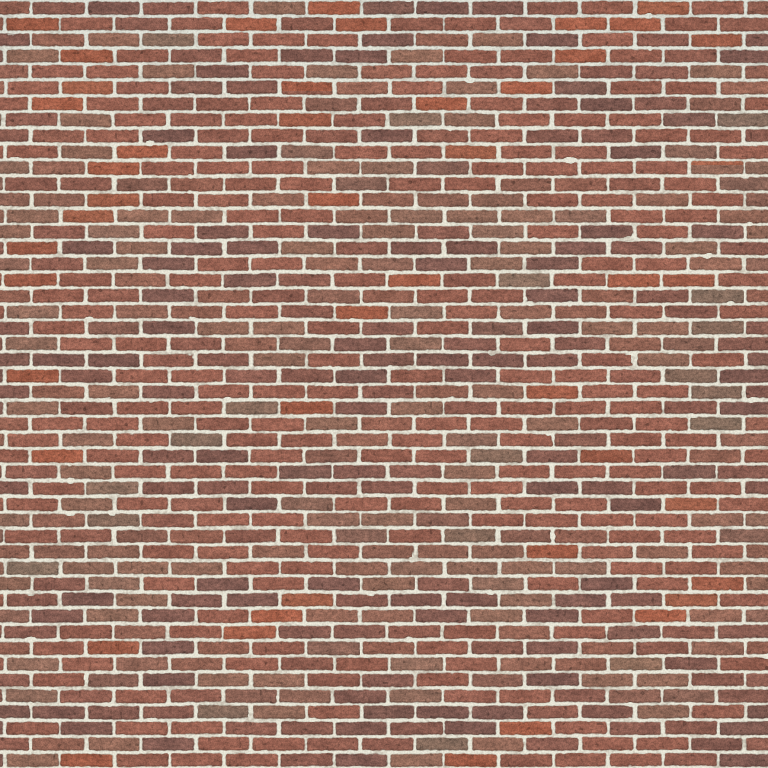
This texture is drawn by a WebGL 1 fragment shader. Its source:

```glsl
precision highp float;
// Running-bond brick wall: 14 bricks across, 48 courses, half a brick of shift per course.
// Each brick is a rounded box with a rough edge, its own tint and grain, set in pale mortar.
// Tints recur in blocks of 7 by 22 bricks, with extra variation towards the top.
uniform vec2 u_resolution;

float hash(vec2 p) {
  return fract(sin(dot(p, vec2(127.1, 311.7))) * 43758.55);
}

vec2 gradientAt(vec2 cell) {
  float angle = 6.28318 * hash(cell);
  return vec2(cos(angle), sin(angle));
}

// Gradient noise, roughly -0.7 to 0.7
float noise(vec2 p) {
  vec2 i = floor(p), f = fract(p);
  vec2 u = f * f * f * (f * (f * 6.0 - 15.0) + 10.0);
  vec2 e = vec2(1.0, 0.0);
  float a = dot(gradientAt(i), f);
  float b = dot(gradientAt(i + e.xy), f - e.xy);
  float c = dot(gradientAt(i + e.yx), f - e.yx);
  float d = dot(gradientAt(i + e.xx), f - e.xx);
  return mix(mix(a, b, u.x), mix(c, d, u.x), u.y);
}

float roundedBox(vec2 p, vec2 halfSize, float radius) {
  vec2 q = abs(p) - halfSize + radius;
  return length(max(q, 0.0)) + min(max(q.x, q.y), 0.0) - radius;
}

vec3 brickColor(vec2 id, vec2 wall, float height) {
  vec2 block = mod(id, vec2(7.0, 22.0));
  float topZone = smoothstep(0.72, 0.95, height);
  float tone = mix(hash(block + 3.7), hash(id + 61.3), 0.25 + 0.4 * topZone);
  vec3 color = mix(vec3(0.49, 0.35, 0.315), vec3(0.58, 0.375, 0.315), smoothstep(0.15, 0.6, tone));
  color = mix(color, vec3(0.56, 0.425, 0.36), 0.8 * smoothstep(0.55, 0.95, hash(block + 17.9)));

  // Rare fired-orange and grey-buff bricks
  float orange = step(0.93 - 0.13 * topZone, hash(id + 29.1));
  color = mix(color, vec3(0.66, 0.37, 0.27), 0.65 * orange);
  color = mix(color, vec3(0.51, 0.44, 0.38), 0.7 * step(0.96, hash(id + 83.5)));

  // Mottling, sandy grain and dark pits
  color += vec3(0.09, 0.065, 0.055) * noise(wall * vec2(0.9, 1.8) + 40.0);
  color *= 1.0 + 0.2 * noise(wall * vec2(4.0, 5.5)) + 0.16 * noise(wall * 11.0 + 9.0);
  color *= 1.0 - 0.22 * smoothstep(0.3, 0.55, noise(wall * 3.1 + 70.0));
  return color * (0.97 + 0.08 * hash(block + 5.3));
}

vec3 mortarColor(vec2 wall, float gap, float height) {
  float patches = noise(wall * vec2(0.7, 1.1) + 15.0) + 0.6 * noise(wall * 4.5 + 31.0);
  vec3 color = mix(vec3(0.91, 0.90, 0.84), vec3(0.78, 0.75, 0.69), smoothstep(0.0, 0.75, patches));
  color = mix(color, vec3(0.80, 0.84, 0.83), 0.35 * smoothstep(0.75, 1.0, height));
  color *= 1.0 + 0.09 * noise(wall * 9.0 + 52.0);
  return color * mix(0.88, 1.0, smoothstep(0.0, 0.09, gap));
}

void main() {
  vec2 uv = gl_FragCoord.xy / u_resolution;
  // One wall unit is the height of a course; a brick pitch is 24/7 units
  vec2 wall = uv * vec2(48.0);
  float pitch = 24.0 / 7.0;
  float pixel = 48.0 / u_resolution.y;

  // Courses waver slightly, and their joints drift sideways
  float y = wall.y + 0.06 * noise(wall * vec2(0.2, 0.15));
  float row = floor(y);
  float drift = 0.035 * (hash(vec2(mod(row, 22.0), 8.0)) - 0.5);
  float x = uv.x * 14.0 - mix(0.08, 0.57, mod(row, 2.0)) - drift;
  vec2 id = vec2(mod(floor(x), 14.0), row);
  vec2 p = vec2((fract(x) - 0.5) * pitch, fract(y) - 0.5);

  // Uneven placement, tilt and size of each brick
  vec2 block = mod(id, vec2(7.0, 22.0));
  p -= vec2(0.09, 0.05) * (vec2(hash(block + 11.0), hash(block + 23.0)) - 0.5);
  p.y -= 0.025 * p.x * (hash(block + 37.0) - 0.5);
  vec2 halfSize = vec2(1.605, 0.393);
  halfSize += vec2(0.06, 0.03) * (vec2(hash(block + 47.0), hash(block + 59.0)) - 0.5);

  // Rough outline, with a few chipped spots filled by mortar
  float d = roundedBox(p, halfSize, 0.12);
  d += 0.055 * noise(wall * 1.9) + 0.04 * noise(wall * 5.0 + 7.0);
  d += 0.22 * smoothstep(0.42, 0.65, noise(wall * 0.8 + 90.0)) * smoothstep(-0.25, 0.0, d);

  // Worn rim, darker along the lower edge
  vec3 brick = brickColor(id, wall, uv.y);
  float rim = smoothstep(-0.13, 0.0, d);
  brick *= 1.0 - rim * mix(0.04, 0.2, smoothstep(0.2, -0.35, p.y));

  vec3 mortar = mortarColor(wall, d, uv.y);
  float edge = 0.6 * pixel + 0.015;
  gl_FragColor = vec4(mix(brick, mortar, smoothstep(-edge, edge, d)), 1.0);
}
```
